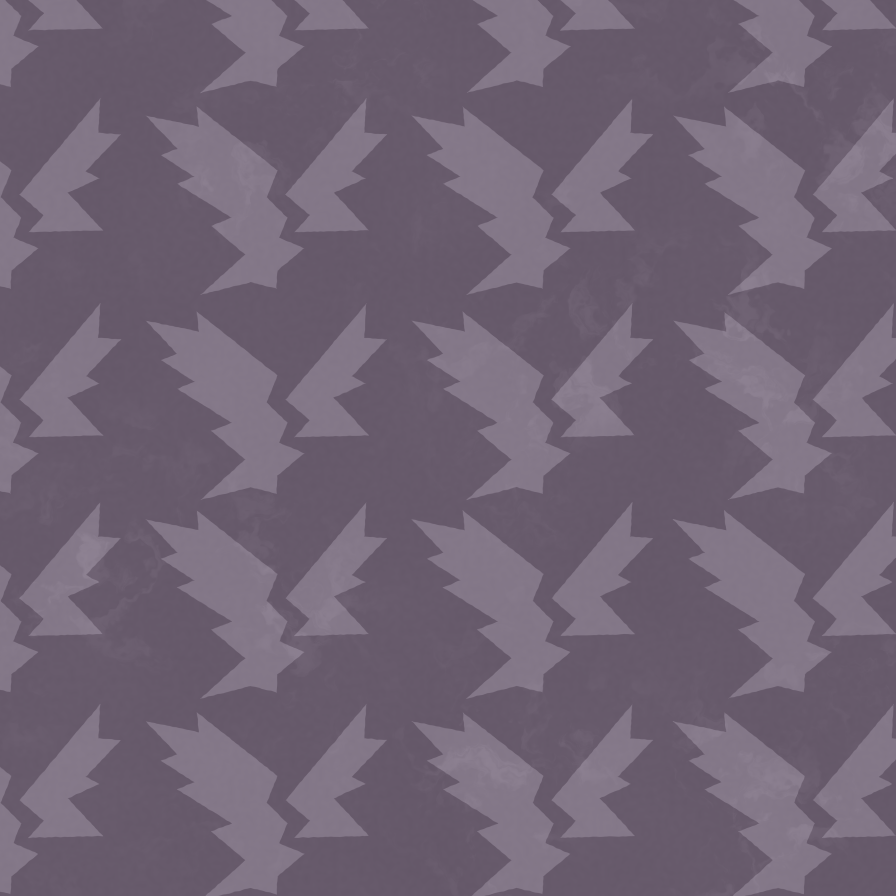
Reproduce this pattern procedurally as a Shadertoy shader.

```glsl
// Outlines in percent of the canvas, y down, from the tile's top left corner
const vec2 BODY[19] = vec2[19](
    vec2(1.3, 2.1), vec2(7.2, 3.3), vec2(7.0, 1.1), vec2(16.0, 8.2), vec2(14.8, 11.2),
    vec2(17.1, 13.5), vec2(16.2, 15.7), vec2(19.0, 16.9), vec2(16.0, 19.4), vec2(15.9, 21.4),
    vec2(13.0, 20.7), vec2(7.4, 22.1), vec2(12.4, 17.6), vec2(8.6, 14.4), vec2(10.9, 13.5),
    vec2(4.8, 9.7), vec2(6.7, 8.9), vec2(3.0, 6.5), vec2(4.8, 5.8));
const vec2 WING[10] = vec2[10](
    vec2(25.9, 0.2), vec2(25.7, 4.0), vec2(28.2, 4.2), vec2(24.3, 8.3), vec2(25.8, 9.1),
    vec2(22.3, 10.7), vec2(26.2, 14.9), vec2(17.9, 15.1), vec2(19.6, 13.2), vec2(16.9, 10.9));

vec2 hashGradient(vec2 cell) {
    float angle = 6.2832 * fract(sin(dot(cell, vec2(127.1, 311.7))) * 43758.5);
    return vec2(cos(angle), sin(angle));
}

float gradientNoise(vec2 p) {
    vec2 i = floor(p), f = p - i;
    vec2 u = f * f * f * (f * (f * 6.0 - 15.0) + 10.0);
    float a = dot(hashGradient(i), f);
    float b = dot(hashGradient(i + vec2(1, 0)), f - vec2(1, 0));
    float c = dot(hashGradient(i + vec2(0, 1)), f - vec2(0, 1));
    float d = dot(hashGradient(i + vec2(1, 1)), f - vec2(1, 1));
    return mix(mix(a, b, u.x), mix(c, d, u.x), u.y);
}

float fbm(vec2 p) {
    float sum = 0.0, amplitude = 0.6;
    for (int i = 0; i < 5; i++) {
        sum += amplitude * gradientNoise(p);
        p = mat2(1.6, 1.2, -1.2, 1.6) * p + 7.3;
        amplitude *= 0.55;
    }
    return sum;
}

// Adds one edge to a polygon: x keeps the squared distance, y the side
void addEdge(inout vec2 field, vec2 p, vec2 a, vec2 b) {
    vec2 e = b - a, w = p - a;
    vec2 gap = w - e * clamp(dot(w, e) / dot(e, e), 0.0, 1.0);
    field.x = min(field.x, dot(gap, gap));
    if ((a.y > p.y) != (b.y > p.y) && w.x < e.x * w.y / e.y) field.y = -field.y;
}

float motifDistance(vec2 p) {
    vec2 field = vec2(1e4, 1.0);
    for (int i = 0; i < 19; i++) addEdge(field, p, BODY[i], BODY[(i + 1) % 19]);
    for (int i = 0; i < 10; i++) addEdge(field, p, WING[i], WING[(i + 1) % 10]);
    return field.y * sqrt(field.x);
}

void mainImage(out vec4 fragColor, in vec2 fragCoord) {
    vec2 uv = fragCoord / iResolution.y;
    vec2 p = 100.0 * vec2(uv.x, 1.0 - uv.y);

    // Tiling, with one column and one row slightly out of step
    vec2 tileSize = vec2(29.69, 22.53);
    vec2 q = p - vec2(14.97, 10.81);
    q.x += 0.52 * step(74.0, p.x);
    vec2 tile = floor(q / tileSize);
    vec2 local = q - tile * tileSize;
    if (tile.y == 1.0) local.y -= 0.35;

    float pixel = 100.0 / iResolution.y;
    float d = motifDistance(local) + 0.08 * gradientNoise(p * 1.7);
    float motif = 1.0 - smoothstep(-0.7 * pixel, 0.7 * pixel, d);
    vec3 color = mix(vec3(0.402, 0.352, 0.418), vec3(0.515, 0.468, 0.533), motif);

    // Faint chalky smudges gathered in broad patches
    vec2 warp = vec2(fbm(uv * 9.0), fbm(uv * 9.0 + 31.0));
    float smudge = smoothstep(0.02, 0.35, fbm(uv * 16.0 + 2.5 * warp));
    float patches = smoothstep(-0.2, 0.4, fbm(uv * 4.0 + 13.0));
    color += 0.035 * smudge * patches + 0.012 * fbm(uv * 5.0 + 50.0);
    color += 0.008 * gradientNoise(uv * 130.0);

    fragColor = vec4(color, 1.0);
}
```
